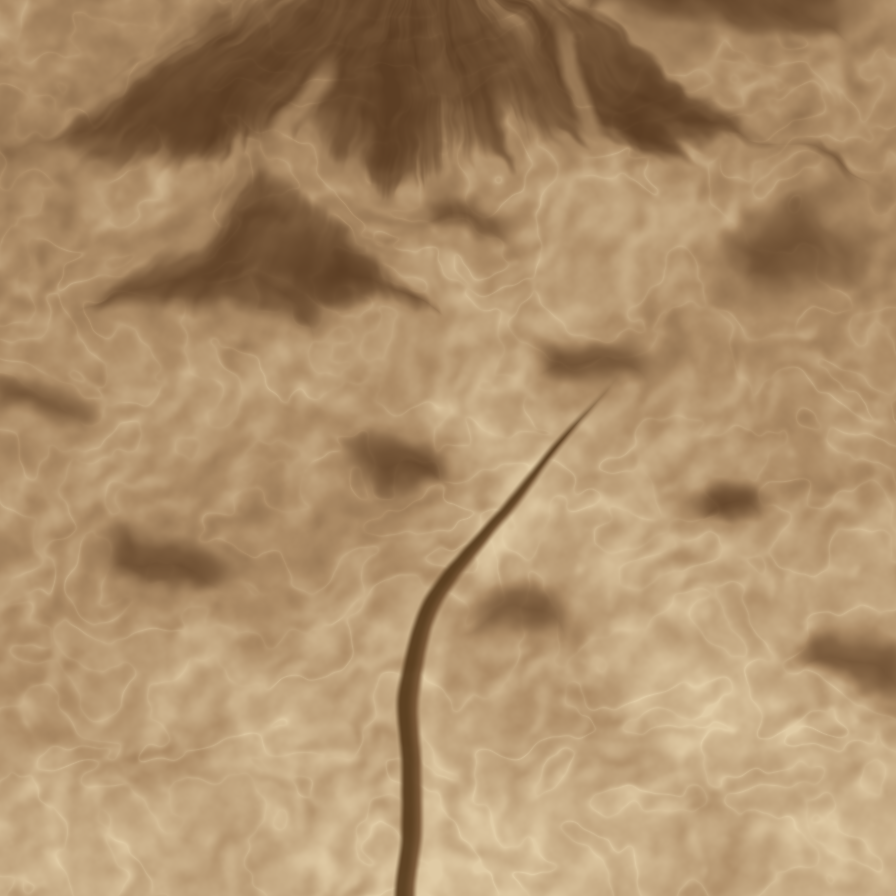
Give the GLSL for this texture, as a Shadertoy shader.

```glsl
// Weathered sandy ground with a dark fan of shadow, scattered hollows and one tapering crack.
#define SHADOW_COLOR vec3(0.41, 0.29, 0.18)
#define SAND_COLOR vec3(0.68, 0.55, 0.40)
#define CREAM_COLOR vec3(0.81, 0.71, 0.56)
#define CRACK_COLOR vec3(0.33, 0.22, 0.10)
#define HOLLOW_COUNT 10
#define HOLLOW_SIZE 0.046
#define EDGE_SOFTNESS 0.011
#define CRACK_WIDTH 0.012
#define GRAIN_CONTRAST 0.075

float hash(vec2 p) {
    return fract(sin(dot(p, vec2(127.1, 311.7))) * 43758.5453);
}

float noise(vec2 p) {
    vec2 cell = floor(p), f = fract(p);
    f = f * f * (3.0 - 2.0 * f);
    return mix(mix(hash(cell), hash(cell + vec2(1, 0)), f.x),
               mix(hash(cell + vec2(0, 1)), hash(cell + vec2(1, 1)), f.x), f.y);
}

float fbm(vec2 p) {
    float sum = 0.0, weight = 0.5;
    for (int i = 0; i < 4; i++) {
        sum += weight * noise(p);
        p = mat2(1.6, 1.2, -1.2, 1.6) * p + 7.3;
        weight *= 0.5;
    }
    return sum / 0.9375;
}

vec2 rotate(vec2 p, float angle) {
    float c = cos(angle), s = sin(angle);
    return vec2(c * p.x + s * p.y, c * p.y - s * p.x);
}

// Large shadow: a wide fan at the top, a peaked mass below it and a strip at the corner
float shadowDistance(vec2 p, float fibre) {
    float sides = max(p.y - 0.83 - 0.63 * p.x, p.y - 0.85 - 0.65 * (0.82 - p.x));
    float fan = max(0.835 - p.y, 0.85 * sides) + 0.10 * (fibre - 0.5);
    float peak = max(0.655 - p.y, 0.72 * (p.y - 0.80 + 0.92 * abs(p.x - 0.29)));
    float strip = max(abs(p.x - 0.80) - 0.13, 0.972 - p.y);
    return min(min(fan, peak + 0.04 * (fibre - 0.5)), strip);
}

// Arched hollows with a flatter base, spread evenly by a golden ratio sequence
float hollowDistance(vec2 p) {
    float nearest = 1.0;
    for (int i = 0; i < HOLLOW_COUNT; i++) {
        float k = float(i);
        vec2 center = vec2(fract(0.52 + 0.382 * k), 0.77 - 0.056 * k);
        float variation = hash(vec2(k, 4.0));
        vec2 radius = HOLLOW_SIZE * (0.6 + 0.9 * variation) * vec2(1.25, 0.68);
        vec2 q = rotate(p - center, 0.7 * (hash(vec2(k, 9.0)) - 0.4));
        float arch = (length(q / radius) - 1.0) * radius.y;
        nearest = min(nearest, max(arch, -q.y - 0.45 * radius.y));
    }
    return nearest;
}

// Pale ridges that run down through the shadow
float ridges(vec2 p) {
    float t = 0.95 - p.y;
    float bent = abs(p.x - 0.37 + 4.6 * t * t) / sqrt(1.0 + 84.0 * t * t);
    float steep = abs(p.x - 0.635 - 0.3 * t);
    float bentMask = smoothstep(0.0, 0.05, t) * smoothstep(0.32, 0.26, t);
    float steepMask = smoothstep(-0.03, 0.02, t) * smoothstep(0.16, 0.12, t);
    return max(bentMask * smoothstep(0.019, 0.003, bent),
               steepMask * smoothstep(0.017, 0.003, steep));
}

// Signed sideways distance to the crack, straight below and leaning right above
float crackOffset(vec2 p) {
    float u = p.y - 0.31;
    float bend = 0.425 * (u + sqrt(u * u + 0.0025));
    float wobble = 0.010 * (noise(vec2(p.y * 14.0, 3.0)) - 0.5);
    float slope = 0.85 * smoothstep(-0.05, 0.06, u);
    return (p.x - 0.455 - bend - wobble) / sqrt(1.0 + slope * slope);
}

vec3 groundColor(float tone) {
    vec3 dark = mix(SHADOW_COLOR, SAND_COLOR, (tone - 0.41) / 0.27);
    vec3 pale = mix(SAND_COLOR, CREAM_COLOR, (tone - 0.68) / 0.13);
    return tone < 0.68 ? dark : pale;
}

void mainImage(out vec4 fragColor, in vec2 fragCoord) {
    vec2 p = fragCoord / iResolution.xy;
    vec2 bend = vec2(fbm(p * 9.0), fbm(p * 9.0 + 31.0)) - 0.5;
    vec2 warped = p + 0.075 * bend;

    // Sand: broad stains, curled wisps and embossed grain
    float tone = 0.79 - 0.12 * p.y + 0.20 * (fbm(p * 5.0 + 12.0) - 0.5);
    vec2 curl = warped * vec2(24.0, 30.0) + 3.0 * bend;
    float wisp = 1.0 - abs(2.0 * noise(curl) - 1.0);
    vec2 grain = warped * 48.0;
    float emboss = noise(grain) - noise(grain + vec2(0.5, -0.5));
    float relief = 0.055 * (pow(wisp, 4.0) - 0.3) + GRAIN_CONTRAST * emboss
                 + 0.12 * (fbm(p * 28.0) - 0.5);
    tone += relief;

    // Shadows: soft halo, darker core and faint fibres fanning out from above
    vec2 ray = warped - vec2(0.45, 1.12);
    float fibre = fbm(vec2(9.0 * atan(ray.x, -ray.y), 5.0 * length(ray)));
    float d = min(shadowDistance(warped, fibre), hollowDistance(warped));
    float ridge = ridges(p + 0.035 * bend);
    tone -= 0.065 * exp(-max(d, 0.0) / 0.03);
    float shade = mix(0.505, 0.415, smoothstep(0.0, 0.035, -d))
                + 0.16 * (fibre - 0.5) + 0.35 * relief;
    tone = mix(tone, shade, smoothstep(EDGE_SOFTNESS, -EDGE_SOFTNESS, d));
    tone = mix(tone, 0.65 + relief, 0.85 * ridge);

    // Crack: tapers upwards, with a pale rim on its right
    float offset = crackOffset(p + 0.008 * bend);
    float taper = smoothstep(0.60, 0.22, p.y);
    float width = CRACK_WIDTH * mix(0.25, 1.0, taper);
    float presence = smoothstep(0.59, 0.50, p.y);
    float crack = presence * smoothstep(width + 0.003, width - 0.005, abs(offset));
    tone += 0.05 * presence * smoothstep(0.03, 0.012, abs(offset - width));
    vec3 color = groundColor(clamp(tone, 0.36, 0.88));
    vec3 crackShade = mix(CRACK_COLOR, SHADOW_COLOR * 1.15, smoothstep(-0.2, 1.0, offset / width));
    fragColor = vec4(mix(color, crackShade, 0.92 * crack), 1.0);
}
```
